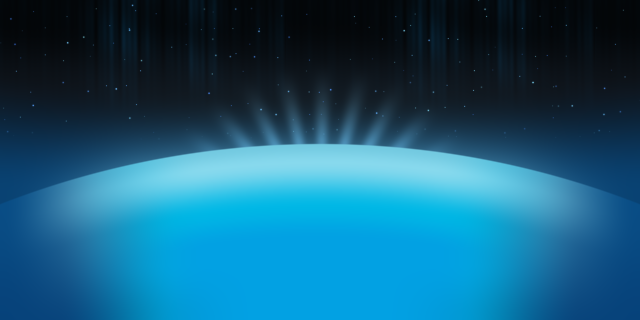
A WebGL 2 fragment shader for this background:

```glsl
#version 300 es
precision highp float;
// A pale blue planet rises under a dark sky with stars, faint curtains and rays.
// The limb is a large circle; depth below it and distance from the centre line
// drive the colour blends. Stars are cellular, curtains are layered sines.

uniform vec2 u_resolution;
out vec4 fragColor;

float hash(vec2 p) {
    p = fract(p * vec2(0.1731, 0.3197));
    p += dot(p, p.yx + 19.19);
    return fract((p.x + p.y) * p.x * 37.3);
}

// 1 below the first bound, 0 above the second
float fade(float near, float far, float v) {
    return 1.0 - smoothstep(near, far, v);
}

// One round star in some of the cells
vec3 stars(vec2 p, float density, float radius) {
    vec2 cell = floor(p * density);
    float seed = hash(cell + 3.7);
    vec2 centre = 0.2 + 0.6 * vec2(hash(cell + 11.3), hash(cell + 27.9));
    float d = length(fract(p * density) - centre) / density;
    float lit = step(0.66, seed) * (0.25 + 0.75 * hash(cell + 41.1));
    return mix(vec3(0.2, 0.4, 0.85), vec3(0.5, 0.85, 0.9), hash(cell + 53.0))
        * lit * exp(-d * d / (radius * radius));
}

// Vertical light streaks, repeated across the sky
vec3 curtains(vec2 p) {
    float x = fract((p.x + 0.07) / 0.965);
    float broad = exp(-pow((x - 0.47) / 0.09, 2.0))
        + 0.8 * exp(-pow((x - 0.72) / 0.07, 2.0))
        + 0.3 * exp(-pow((x - 0.98) / 0.08, 2.0));
    float fine = 0.5 + 0.2 * sin(x * 91.0 + sin(p.y * 9.0))
        + 0.17 * sin(x * 173.0 + 1.3) + 0.13 * sin(x * 317.0 + p.y * 3.0);
    float height = smoothstep(0.62, 0.88, p.y) * (0.8 + 0.2 * sin(p.y * 31.0 + x * 12.0));
    return vec3(0.015, 0.11, 0.17) * (broad + 0.12) * fine * height;
}

vec3 sky(vec2 p, float side, float above) {
    vec3 col = mix(vec3(0.055, 0.075, 0.10), vec3(0.012, 0.02, 0.028),
        smoothstep(0.70, 0.93, p.y));
    float blueTop = 0.70 + 0.08 * side * side;
    col = mix(col, vec3(0.035, 0.26, 0.45), fade(0.40, blueTop, p.y));
    col += curtains(p);

    // Soft halo along the limb
    float window = fade(0.55, 1.0, side);
    float halo = exp(-max(above, 0.0) / 0.075) * window;
    col = mix(col, vec3(0.32, 0.58, 0.70), 0.48 * halo);

    // Fan of rays from a point under the limb
    vec2 q = p - vec2(1.0, 0.24);
    float angle = atan(q.x, q.y);
    float beam = pow(0.5 + 0.5 * cos(angle * 28.0 - 0.5), 1.5);
    float reach = smoothstep(0.24, 0.33, length(q)) * fade(0.30, 0.58, length(q));
    col += vec3(0.13, 0.21, 0.25) * beam * reach * fade(0.75, 1.2, abs(angle));

    float clear = smoothstep(0.54, 0.68, p.y);
    return col + clear * (stars(p, 13.0, 0.0026) + 0.6 * stars(p + 5.3, 21.0, 0.0019));
}

vec3 planet(vec2 p, float side, float depth) {
    // Blue flanks with a greyish haze that thins toward the bottom
    vec3 col = mix(vec3(0.025, 0.26, 0.48), vec3(0.035, 0.30, 0.52),
        smoothstep(0.0, 0.35, p.y));
    float haze = fade(0.66, 0.99, side) * smoothstep(-0.08, 0.40, p.y);
    col = mix(col, vec3(0.27, 0.54, 0.69), 0.8 * haze);

    // Saturated core
    vec3 core = mix(vec3(0.0, 0.72, 0.90), vec3(0.008, 0.63, 0.89),
        smoothstep(0.18, 0.30, depth));
    core = mix(core, vec3(0.0, 0.67, 0.85), 0.7 * smoothstep(0.35, 0.60, side));
    core *= 1.0 - 0.12 * fade(0.0, 0.18, p.y) * smoothstep(0.2, 0.7, side);
    col = mix(col, core, fade(0.44, 0.82, side));

    // Bright crescent under the limb
    vec3 rim = mix(vec3(0.45, 0.79, 0.88), vec3(0.53, 0.85, 0.93),
        smoothstep(0.0, 0.06, depth));
    float crescent = fade(0.055, 0.20, depth) * fade(0.35, 1.0, side);
    return mix(col, rim, crescent);
}

void main() {
    // Height spans 0 to 1 and the centre line is x = 1
    vec2 p = gl_FragCoord.xy / u_resolution.y;
    p.x += 1.0 - 0.5 * u_resolution.x / u_resolution.y;
    float side = abs(p.x - 1.0);
    float above = length(p - vec2(1.0, -2.2)) - 2.75;

    float pixel = 1.0 / u_resolution.y;
    float cover = fade(-pixel, pixel, above);
    vec3 col = mix(sky(p, side, above), planet(p, side, max(-above, 0.0)), cover);
    fragColor = vec4(col, 1.0);
}
```
